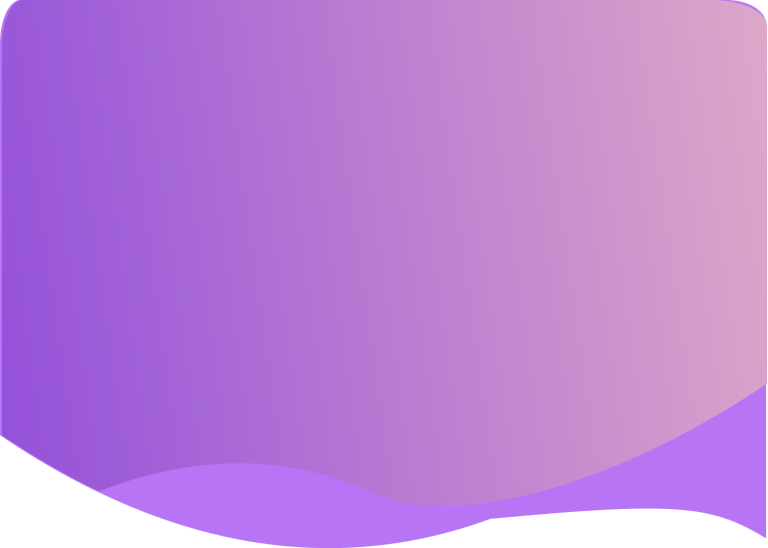
This background is drawn by a Shadertoy shader. Its source:

```glsl
float bezier(float a, float b, float c, float d, float t) {
    float s = 1.0 - t;
    return s * s * s * a + 3.0 * s * t * (s * b + t * c) + t * t * t * d;
}

// Depth of a cubic curve at x, found by bisection on its parameter
float curveDepth(float x, vec2 a, vec2 b, vec2 c, vec2 d) {
    float lo = 0.0, hi = 1.0;
    for (int i = 0; i < 18; i++) {
        float mid = 0.5 * (lo + hi);
        if (bezier(a.x, b.x, c.x, d.x, mid) < x) lo = mid;
        else hi = mid;
    }
    return bezier(a.y, b.y, c.y, d.y, 0.5 * (lo + hi));
}

// Signed field of an elliptical corner, fromEdges measured inwards
float cornerField(vec2 fromEdges, vec2 radius) {
    return length(max(radius - fromEdges, 0.0) / radius) - 1.0;
}

float coverage(float field) {
    return clamp(0.5 - field / max(fwidth(field), 1e-5), 0.0, 1.0);
}

// Sheet with two rounded top corners and a curved lower edge
float sheet(vec2 p, vec2 sides, vec2 leftRadius, vec2 rightRadius, float lowerEdge) {
    float left = cornerField(vec2(p.x - sides.x, p.y), leftRadius);
    float right = cornerField(vec2(sides.y - p.x, p.y), rightRadius);
    return coverage(left) * coverage(right) * coverage(p.y - lowerEdge);
}

void mainImage(out vec4 fragColor, in vec2 fragCoord) {
    vec2 uv = fragCoord / iResolution.xy;
    vec2 p = vec2(uv.x, 1.0 - uv.y);

    const vec3 paper = vec3(1.0);
    const vec3 lilac = vec3(0.718, 0.455, 0.961);
    const vec3 violet = vec3(0.575, 0.310, 0.860);
    const vec3 rose = vec3(0.865, 0.660, 0.785);

    // Lower edge of the back sheet: deep bowl, then a shallow crest
    const vec2 backJoin = vec2(0.638, 0.947);
    float bowl = curveDepth(p.x, vec2(0.0, 0.794), vec2(0.221, 1.004),
                            vec2(0.436, 1.051), backJoin);
    float crest = curveDepth(p.x, backJoin, vec2(0.885, 0.914),
                             vec2(0.927, 0.923), vec2(0.997, 0.982));
    float backEdge = p.x < backJoin.x ? bowl : crest;

    // Lower edge of the front sheet: hump, then a rising valley
    const vec2 frontJoin = vec2(0.482, 0.898);
    float hump = curveDepth(p.x, vec2(0.126, 0.898), vec2(0.254, 0.827),
                            vec2(0.378, 0.829), frontJoin);
    float valley = curveDepth(p.x, frontJoin, vec2(0.592, 0.971),
                              vec2(0.807, 0.882), vec2(0.9975, 0.701));
    float frontEdge = min(p.x < frontJoin.x ? hump : valley, backEdge - 0.002);

    float back = sheet(p, vec2(0.0, 0.9975), vec2(0.027, 0.080),
                       vec2(0.052, 0.044), backEdge);
    float front = sheet(p, vec2(0.0026, 0.9987), vec2(0.027, 0.085),
                        vec2(0.072, 0.048), frontEdge);

    // Slightly tilted horizontal gradient
    vec3 blend = mix(violet, rose, (uv.x + 0.1 * uv.y) / 1.1);

    vec3 color = mix(paper, lilac, back);
    color = mix(color, blend, front);
    fragColor = vec4(color, 1.0);
}
```
